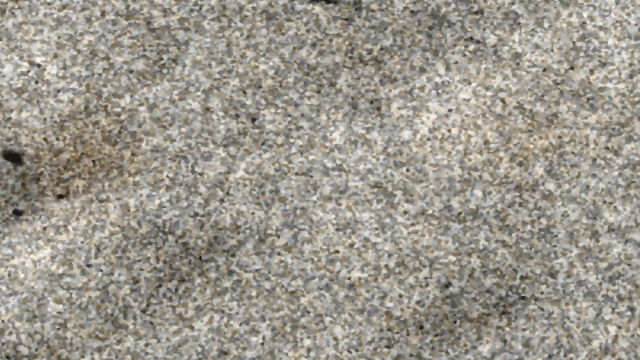
This texture is drawn by a Shadertoy shader. Its source:

```glsl
// Coarse pale beach sand with ochre and blue-grey grains, soft humps and small hollows.

const vec3 SAND = vec3(0.612, 0.602, 0.578);
const vec3 OCHRE = vec3(0.030, 0.000, -0.050);
const vec3 SLATE = vec3(-0.008, 0.000, 0.012);
const vec3 HOLLOW = vec3(0.07, 0.06, 0.05);
const float GRAINS_PER_HEIGHT = 122.0;

// Three random values for a lattice cell
vec3 hash3(vec2 cell, uint seed) {
    uvec3 v = uvec3(uint(int(cell.x) + 4096), uint(int(cell.y) + 4096), seed);
    v = v * 1664525u + 1013904223u;
    v.x += v.y * v.z; v.y += v.z * v.x; v.z += v.x * v.y;
    v ^= v >> 16u;
    v.x += v.y * v.z; v.y += v.z * v.x; v.z += v.x * v.y;
    return vec3(v >> 8u) / 16777216.0;
}

// Smooth value noise, 0 to 1
float noise(vec2 p, uint seed) {
    vec2 i = floor(p), f = fract(p);
    f = f * f * (3.0 - 2.0 * f);
    float low = mix(hash3(i, seed).x, hash3(i + vec2(1, 0), seed).x, f.x);
    float high = mix(hash3(i + vec2(0, 1), seed).x, hash3(i + vec2(1, 1), seed).x, f.x);
    return mix(low, high, f.y);
}

float fbm(vec2 p, uint seed) {
    float sum = 0.0, gain = 0.5;
    for (int i = 0; i < 4; i++) {
        sum += gain * (noise(p, seed + uint(i)) - 0.5);
        p = mat2(0.8, 0.6, -0.6, 0.8) * p * 2.1;
        gain *= 0.55;
    }
    return sum;
}

// Soft elliptical patch, 1 at its centre
float blob(vec2 p, vec2 centre, vec2 radius, float angle) {
    vec2 d = p - centre;
    float c = cos(angle), s = sin(angle);
    d = vec2(c * d.x + s * d.y, c * d.y - s * d.x) / radius;
    return exp(-dot(d, d));
}

// Tint offset of one grain, warmer where ochre grains gather
vec3 grainTint(vec3 rnd, float warmth) {
    float tone = (rnd.x - 0.5) * 0.54;
    tone -= 0.22 * step(0.96, rnd.y);
    vec3 hue = rnd.z < 0.36 + warmth ? OCHRE * (0.6 + rnd.y) : SLATE * (0.4 + 1.4 * rnd.y);
    return vec3(tone) + hue;
}

// Jittered grains of uneven size, blended by distance so their borders stay soft
vec3 grains(vec2 p, float softness, float warmth, uint seed) {
    vec2 base = floor(p);
    vec3 sum = vec3(0.0);
    float total = 0.0;
    for (int y = -1; y <= 1; y++) {
        for (int x = -1; x <= 1; x++) {
            vec2 cell = base + vec2(x, y);
            vec3 place = hash3(cell, seed);
            vec2 d = p - cell - 0.05 - 0.9 * place.xy;
            float weight = exp(-softness * dot(d, d)) * (0.2 + 1.8 * place.z);
            sum += weight * grainTint(hash3(cell, seed + 7u), warmth);
            total += weight;
        }
    }
    return sum / max(total, 1e-6);
}

// Broad light and shade of the humps
float relief(vec2 p) {
    float shade = 0.25 * fbm(mat2(0.87, -0.5, 0.5, 0.87) * p * vec2(3.5, 5.5), 31u);
    shade += 0.12 * blob(p, vec2(0.05, 0.85), vec2(0.28, 0.20), 0.0);
    shade += 0.13 * blob(p, vec2(0.09, 0.31), vec2(0.20, 0.09), 0.7);
    shade += 0.06 * blob(p, vec2(1.50, 0.85), vec2(0.40, 0.20), 0.3);
    shade -= 0.09 * blob(p, vec2(0.26, 0.55), vec2(0.12, 0.10), 0.5);
    shade -= 0.11 * blob(p, vec2(1.04, 0.86), vec2(0.20, 0.07), 0.4);
    shade -= 0.07 * blob(p, vec2(0.55, 0.28), vec2(0.28, 0.10), 0.5);
    shade -= 0.10 * blob(p, vec2(1.25, 0.11), vec2(0.26, 0.06), 0.4);
    shade -= 0.11 * blob(p, vec2(0.03, 0.02), vec2(0.22, 0.07), 0.0);
    return shade;
}

// Dark pits with ragged rims
float hollows(vec2 p) {
    p += 0.022 * vec2(fbm(p * 28.0, 51u), fbm(p * 28.0, 61u));
    float pit = blob(p, vec2(0.035, 0.565), vec2(0.038, 0.024), -0.5);
    pit = max(pit, 0.85 * blob(p, vec2(0.050, 0.408), vec2(0.022, 0.011), 0.3));
    pit = max(pit, 0.80 * blob(p, vec2(0.174, 0.452), vec2(0.020, 0.009), 0.0));
    pit = max(pit, 0.75 * blob(p, vec2(0.900, 1.000), vec2(0.060, 0.015), 0.0));
    return smoothstep(0.25, 0.75, pit);
}

void mainImage(out vec4 fragColor, in vec2 fragCoord) {
    vec2 p = fragCoord / iResolution.y;

    // Grains shrink slightly towards the far edge
    vec2 ground = vec2(p.x * 0.92, p.y + 0.06 * p.y * p.y) * GRAINS_PER_HEIGHT;
    ground += 0.6 * vec2(noise(ground * 0.6, 3u), noise(ground * 0.6, 5u));

    float brown = blob(p, vec2(0.22, 0.55), vec2(0.18, 0.13), 0.4)
                + 0.6 * blob(p, vec2(1.45, 0.62), vec2(0.25, 0.10), 0.0);
    float warmth = 0.22 * brown + 0.25 * fbm(p * 9.0, 41u);

    vec3 color = SAND + relief(p);
    color += 0.80 * grains(ground, 4.5, warmth, 11u);
    color += 0.30 * grains(ground * 0.47 + 17.0, 5.0, warmth, 23u);
    color += 0.16 * fbm(p * vec2(20.0, 28.0), 71u);
    color += brown * vec3(0.015, -0.005, -0.025);

    // Shade around the pits, then the pits themselves
    float cave = blob(p, vec2(0.04, 0.48), vec2(0.09, 0.11), 0.2);
    color *= 1.0 - 0.26 * cave;
    color = mix(color, HOLLOW, 0.92 * hollows(p));
    fragColor = vec4(clamp(color, 0.0, 1.0), 1.0);
}
```
